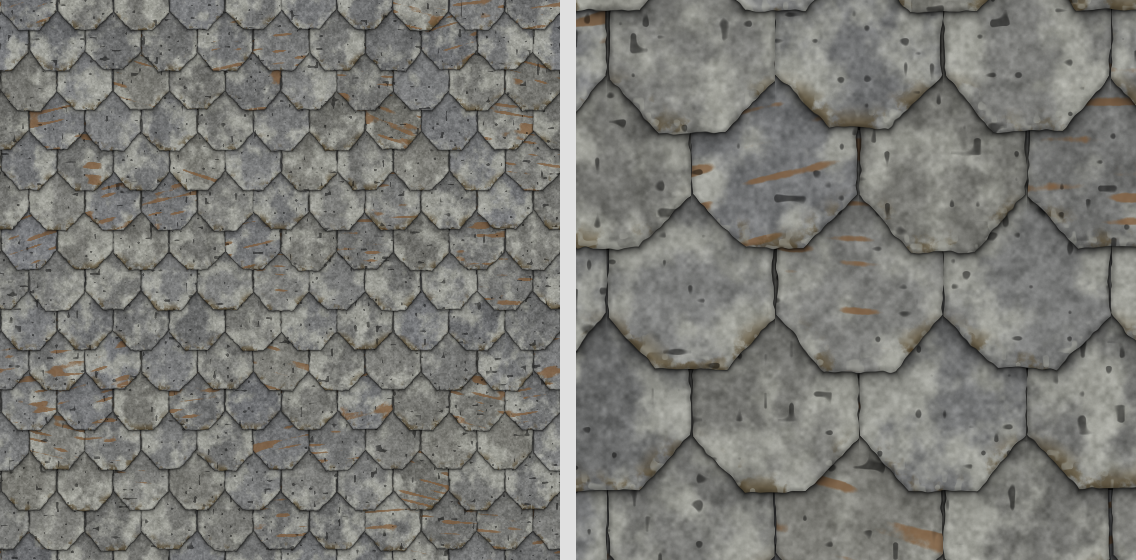
Left: the whole. Right: its middle third, enlarged.
Reproduce this texture procedurally as a Shadertoy shader.

```glsl
// Weathered grey slate roof: staggered tiles with clipped lower corners, lichen and rust.

const vec2 GRID = vec2(10.0, 14.0);        // tiles across, rows down
const vec2 ORIGIN = vec2(0.52, 0.747);     // first tile centre, first row bottom
const float ROW_HEIGHT = GRID.x / GRID.y;  // in tile widths
const vec2 CORNER_CUT = vec2(0.30, 0.33);  // width and height of a clipped corner

const vec3 COOL_SLATE = vec3(0.445, 0.452, 0.463);
const vec3 WARM_SLATE = vec3(0.465, 0.463, 0.438);
const vec3 PALE_LICHEN = vec3(0.655, 0.658, 0.625);
const vec3 RUST = vec3(0.50, 0.36, 0.23);
const vec3 MOSS = vec3(0.33, 0.27, 0.16);
const vec3 GAP = vec3(0.20, 0.19, 0.17);

float hash(vec2 p) {
    vec3 q = fract(p.xyx * vec3(0.1031, 0.1030, 0.0973));
    q += dot(q, q.yzx + 33.33);
    return fract((q.x + q.y) * q.z);
}

float noise(vec2 p) {
    vec2 i = floor(p), f = fract(p);
    f = f * f * (3.0 - 2.0 * f);
    return mix(mix(hash(i), hash(i + vec2(1, 0)), f.x),
               mix(hash(i + vec2(0, 1)), hash(i + vec2(1, 1)), f.x), f.y);
}

float fbm(vec2 p) {
    float sum = 0.0, weight = 0.5;
    for (int i = 0; i < 5; i++) {
        sum += weight * noise(p);
        p = mat2(1.6, 1.2, -1.2, 1.6) * p + 7.3;
        weight *= 0.55;
    }
    return sum / 1.055;
}

// Signed distance to a tile; p.x is measured from its centre, p.y from its bottom.
float tileDistance(vec2 p, vec2 cut) {
    float side = abs(p.x) - 0.492;
    vec2 normal = normalize(vec2(cut.y, -cut.x));
    float corner = dot(vec2(abs(p.x) - 0.492 + cut.x, p.y), normal);
    return max(max(side, -p.y), corner);
}

// Stone surface: p is local, q is shifted per tile, edge is the signed distance.
vec3 slateColor(vec2 p, vec2 q, vec2 id, float edge) {
    float tint = hash(id + 3.1), age = hash(id + 11.7), stain = hash(id + 23.9);
    vec3 color = mix(COOL_SLATE, WARM_SLATE, tint) * (0.93 + 0.14 * hash(id + 41.3));

    // Cloudy lichen, thicker towards the sides, with faint vertical streaks
    float cloud = fbm(q * 3.5) + 0.16 * (noise(q * vec2(9.0, 2.0)) - 0.5);
    cloud += 0.20 * (2.0 * abs(p.x) - 0.5) + 0.16 * (age - 0.5);
    color = mix(color, PALE_LICHEN, 0.85 * smoothstep(0.40, 0.72, cloud));

    // Grain and mottling
    color += 0.22 * (fbm(q * 14.0 + 5.0) - 0.5) + 0.09 * (noise(q * 38.0) - 0.5);

    // Rust seams across some tiles
    vec2 seam = vec2(q.x, q.y + (tint - 0.5) * 0.7 * q.x);
    float rust = smoothstep(0.73, 0.86, noise(seam * vec2(2.5, 14.0)) + 0.25 * (fbm(q * 9.0) - 0.5));
    color = mix(color, RUST, 0.75 * rust * step(0.72, stain));

    // Moss and pale chips along the lower edge
    float rim = smoothstep(-0.16, 0.0, edge) * (1.0 - smoothstep(0.15, 0.4, p.y));
    float moss = smoothstep(0.48, 0.68, fbm(q * 8.0 + 19.0) + 0.18 * (age - 0.6));
    color = mix(color, MOSS, 0.7 * rim * moss);
    float chips = smoothstep(0.62, 0.80, noise(q * 24.0 + 31.0));
    color = mix(color, PALE_LICHEN, 0.55 * chips * rim);

    // Small dark pits and a worn outline
    float pits = smoothstep(0.87, 0.95, noise(q * 13.0 + 47.0));
    color *= 1.0 - 0.45 * pits;
    return color * (1.0 - 0.22 * smoothstep(-0.035, 0.0, edge));
}

// Lays one row of tiles, with its shadow, over the colour below.
vec3 layRow(vec3 below, vec2 grid, float row, float pixel) {
    float x = grid.x - 0.5 * mod(row, 2.0);
    float column = floor(x + 0.5);
    vec2 id = mod(vec2(column, row), GRID);
    vec2 p = vec2(x - column, (row - grid.y) * ROW_HEIGHT);
    vec2 q = p + 40.0 * vec2(hash(id + 51.0), hash(id + 77.0));

    // Slight misplacement, uneven corners and rough edges
    vec2 shift = vec2(0.012, 0.035) * (vec2(hash(id + 5.0), hash(id + 9.0)) - 0.5);
    vec2 cut = CORNER_CUT + 0.05 * (vec2(hash(id + 13.0), hash(id + 17.0)) - 0.5);
    float edge = tileDistance(p + shift, cut);
    edge += 0.022 * (noise(q * 7.0) - 0.5) + 0.014 * (noise(q * 21.0) - 0.5);

    float away = max(edge, 0.0);
    below *= 1.0 - 0.58 * exp(-away / 0.022) - 0.20 * exp(-away / 0.09);
    float cover = 1.0 - smoothstep(-0.7 * pixel, 0.7 * pixel, edge);
    return mix(below, slateColor(p, q, id, edge), cover);
}

void mainImage(out vec4 fragColor, in vec2 fragCoord) {
    vec2 uv = fragCoord / iResolution.xy;
    vec2 grid = vec2(uv.x, 1.0 - uv.y) * GRID - ORIGIN;
    float pixel = GRID.x / iResolution.x;

    // Lower rows first, so that each row overlaps the one beneath
    vec3 color = GAP;
    for (int k = 2; k >= 0; k--)
        color = layRow(color, grid, floor(grid.y) + float(k), pixel);
    fragColor = vec4(clamp(color, 0.0, 1.0), 1.0);
}
```
